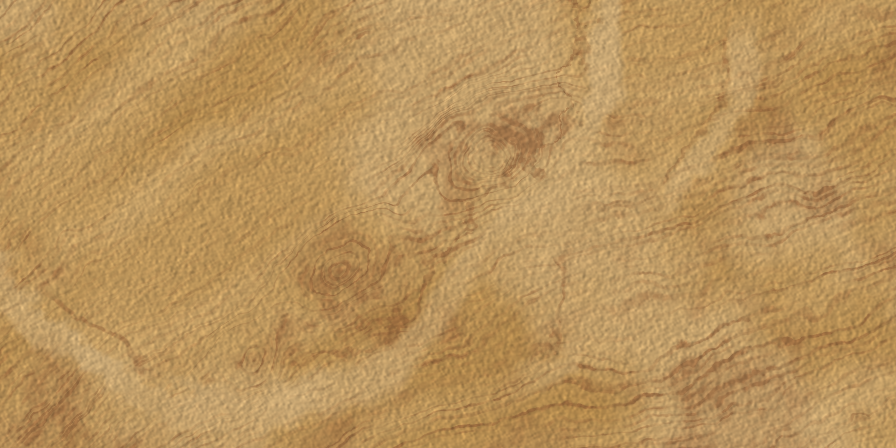
A Shadertoy shader for this texture:

```glsl
// Weathered yellow sandstone: many thin rusty strata lines that close into rings
// around knots, cut by pale veins with stained edges. The strata are level lines
// of a warped height field; an embossed noise gives the rough, sandy surface.

const vec3 OCHRE = vec3(0.760, 0.617, 0.395);
const vec3 GOLD  = vec3(0.690, 0.530, 0.295);
const vec3 PALE  = vec3(0.785, 0.660, 0.465);
const vec3 RUST  = vec3(0.530, 0.345, 0.205);

const float BAND_FREQ = 11.0;     // broad layers per canvas height
const float LINE_FREQ = 25.0;     // rusty lines per canvas height
const float HAIR_FREQ = 46.0;     // hairlines per canvas height
const float VEIN_WIDTH = 0.045;
const float GRAIN_FREQ = 130.0;
const float GRAIN_DEPTH = 0.18;

// Centre and radius
const vec3 KNOTS[3] = vec3[3](vec3(1.12, 0.66, 0.15), vec3(0.75, 0.38, 0.12), vec3(0.56, 0.20, 0.09));
const vec3 ARCS[2] = vec3[2](vec3(0.95, 0.42, 0.39), vec3(1.20, 0.95, 0.485));

float hash(vec2 c) {
    return fract(sin(dot(c, vec2(127.1, 311.7))) * 43758.5);
}

float noise(vec2 p) {
    vec2 i = floor(p), f = fract(p);
    f = f * f * (3.0 - 2.0 * f);
    return mix(mix(hash(i), hash(i + vec2(1, 0)), f.x),
               mix(hash(i + vec2(0, 1)), hash(i + vec2(1, 1)), f.x), f.y);
}

float fbm(vec2 p) {
    float sum = 0.0, amp = 0.5;
    for (int i = 0; i < 5; i++) {
        sum += amp * noise(p);
        p = mat2(1.6, 1.2, -1.2, 1.6) * p + 3.7;
        amp *= 0.5;
    }
    return sum;
}

// Undisturbed layers: they rise steeply on the left, gently on the right
float slopedLayers(vec2 p) {
    return p.y - 0.2 * p.x + 0.727 * exp(-1.1 * p.x);
}

// Layer height in x, closeness to a knot in y
vec2 strata(vec2 p) {
    float s = slopedLayers(p), near = 0.0;
    vec2 bent = p + 0.09 * (vec2(fbm(p * 6.0 + 2.0), fbm(p * 6.0 + 40.0)) - 0.48);
    for (int i = 0; i < 3; i++) {
        float r = KNOTS[i].z;
        vec2 d = bent - KNOTS[i].xy;
        float len = length(vec2(dot(d, vec2(0.85, 0.53)), 1.5 * dot(d, vec2(-0.53, 0.85))));
        float inside = 1.0 - smoothstep(0.7 * r, 1.9 * r, len);
        s = mix(s, slopedLayers(KNOTS[i].xy) + r - 1.2 * len, inside);
        near = max(near, 1.0 - smoothstep(0.5 * r, 2.3 * r, len));
    }
    s += 0.24 * fbm(p * 2.1 + 5.0) + 0.04 * fbm(p * 11.0) + 0.016 * fbm(p * 40.0);
    return vec2(s, near);
}

float veinHeight(float x) {
    float d = x - 0.45;
    return 0.08 + mix(1.35, 0.75, step(0.0, d)) * d * d + 0.5 * smoothstep(1.25, 1.42, x);
}

// Signed distance to the main vein, positive on its upper left side
float veinDistance(vec2 p) {
    float h = veinHeight(p.x);
    float slope = (veinHeight(p.x + 0.01) - h) / 0.01;
    return (p.y - h) / sqrt(1.0 + slope * slope);
}

float stroke(float d, float width) {
    return 1.0 - smoothstep(0.3 * width, width, abs(d));
}

// Unevenly spaced lines along the layers, each fading in and out on its way
float layerLines(float s, float along, float freq, float width) {
    float u = s * freq + 1.2 * noise(vec2(s * freq * 0.4, freq));
    float f = fract(u);
    float fade = smoothstep(0.2, 0.75, noise(vec2(floor(u) * 7.3, along * 3.0 + freq)));
    return fade * (stroke(f - 0.5, width) + 0.5 * f * (1.0 - smoothstep(0.5, 0.6, f)));
}

float grainHeight(vec2 q) {
    return noise(q) + 0.5 * noise(mat2(1.2, 0.9, -0.9, 1.2) * q + 9.0);
}

void mainImage(out vec4 fragColor, in vec2 fragCoord) {
    vec2 p = fragCoord / iResolution.y;
    vec2 warped = p + 0.17 * (vec2(fbm(p * 3.5), fbm(p * 3.5 + 31.0)) - 0.48);
    float crumble = fbm(p * 26.0) - 0.48;

    // Layers and the stains that follow them
    vec2 layer = strata(p);
    float along = p.x + 0.5 * p.y;
    float band = noise(vec2(layer.x * BAND_FREQ, along * 1.3));
    float stain = max(smoothstep(0.38, 0.62, fbm(p * 3.0 + 7.0)), 0.8 * layer.y);
    float speckle = smoothstep(-0.12, 0.14, crumble);
    float grit = smoothstep(0.25, 0.65, noise(p * 95.0));
    float rust = 0.52 * layerLines(layer.x, along, LINE_FREQ, 0.17) * (0.4 + 0.6 * stain);
    rust += 0.36 * layerLines(layer.x, along, HAIR_FREQ, 0.28) * (0.4 + 0.6 * stain);
    rust *= (0.4 + 0.6 * speckle) * (0.6 + 0.4 * grit);
    float smudge = smoothstep(0.45, 0.68, fbm(p * 7.0 + 21.0));
    rust += 0.38 * smudge * stain * (0.4 + 0.6 * speckle);

    // Main vein with a jagged rusty rim and cloudy stains beyond it
    float d = veinDistance(warped + 0.05 * crumble);
    float thickness = VEIN_WIDTH * (0.8 + 0.9 * noise(p * 4.0 + 8.0));
    float vein = stroke(d, thickness) * (0.6 + 0.4 * noise(p * 9.0));
    float rim = d - 0.045 - 0.11 * (fbm(p * 9.0 + 2.0) - 0.35) - 0.07 * crumble;
    float rimFade = smoothstep(0.2, 0.55, noise(p * 5.0 + 4.0));
    rust += 0.42 * stroke(rim, 0.011) * rimFade * (0.4 + 0.6 * grit);
    float cloud = smoothstep(0.0, 0.02, rim) * (1.0 - smoothstep(0.03, 0.18, rim));
    rust += 0.26 * cloud * speckle * stain;

    // Side veins: lower right arcs, rusty along the inner edge
    for (int i = 0; i < 2; i++) {
        vec2 v = warped - ARCS[i].xy;
        float a = length(v) - ARCS[i].z + 0.06 * crumble;
        float part = smoothstep(0.15, 0.33, v.x) * (1.0 - smoothstep(-0.06, 0.06, v.y));
        vein = max(vein, 0.65 * part * stroke(a, VEIN_WIDTH));
        rust += 0.35 * part * rimFade * stroke(a + 0.04, 0.010) * (0.4 + 0.6 * grit);
    }

    // Colours
    float patches = smoothstep(0.47, 0.66, fbm(p * 1.9 + 13.0));
    vec3 col = mix(OCHRE, GOLD, clamp(0.8 * band + 0.4 * stain - 0.15, 0.0, 1.0));
    col = mix(col, PALE, max(0.65 * patches, 0.85 * vein));
    col = mix(col, RUST, clamp(rust * (1.0 - 0.85 * vein), 0.0, 0.65));

    // Rough surface lit from the upper left
    vec2 q = mat2(0.9, -0.44, 0.44, 0.9) * p * GRAIN_FREQ;
    float relief = grainHeight(q) - grainHeight(q + vec2(-0.5, 0.5));
    col *= 1.01 + GRAIN_DEPTH * relief + 0.10 * (noise(p * 115.0 + 5.0) - 0.5) + 0.07 * crumble;

    fragColor = vec4(clamp(col, 0.0, 1.0), 1.0);
}
```
